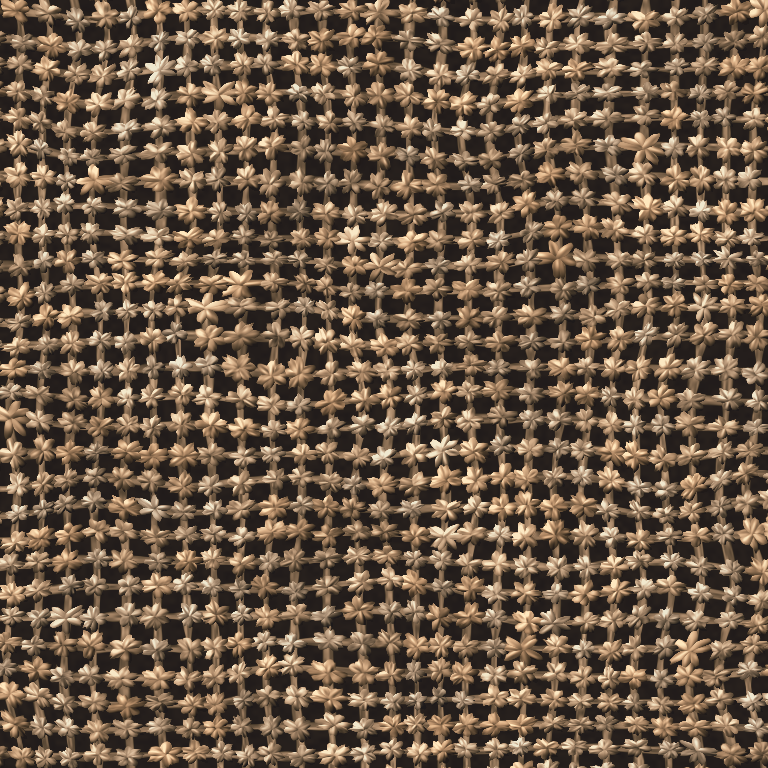
Write a Shadertoy shader that draws this texture.

```glsl
const vec2 REPEATS = vec2(27.0, 28.0);    // knots across and down
const vec2 LIGHT_DIR = vec2(-0.6, 0.8);
const vec2 KNOT_STRETCH = vec2(1.1, 0.93);
const int STRANDS = 7;                    // fibre bundles per knot
const float STRAND_REACH = 0.21;
const vec2 STRAND_SIZE = vec2(0.28, 0.165); // half length, half width
const float THREAD_WIDTH = 0.17;          // half width of the base weave
const float JITTER = 0.2;
const float WARP = 0.7;
const float TUFT_CHANCE = 0.035;
const float EDGE_SOFTNESS = 0.4;
const float HOLE_TONE = 0.01;
const float TAU = 6.28318;
const vec3 RAMP[6] = vec3[6](
    vec3(0.12, 0.10, 0.10), vec3(0.27, 0.22, 0.16), vec3(0.45, 0.36, 0.27),
    vec3(0.65, 0.52, 0.40), vec3(0.84, 0.70, 0.56), vec3(0.97, 0.91, 0.78));

vec2 hash22(vec2 p) {
    vec3 q = fract(p.xyx * vec3(0.1031, 0.1030, 0.0973));
    q += dot(q, q.yzx + 33.33);
    return fract((q.xx + q.yz) * q.zy);
}

float noise(vec2 p) {
    vec2 i = floor(p), f = fract(p);
    f = f * f * (3.0 - 2.0 * f);
    float low = mix(hash22(i).x, hash22(i + vec2(1, 0)).x, f.x);
    float high = mix(hash22(i + vec2(0, 1)).x, hash22(i + 1.0).x, f.x);
    return mix(low, high, f.y);
}

vec3 toneColor(float tone) {
    float level = clamp(tone, 0.0, 1.0) * 5.0;
    vec3 color = RAMP[0];
    for (int i = 1; i < 6; i++)
        color = mix(color, RAMP[i], clamp(level - float(i - 1), 0.0, 1.0));
    return color;
}

// Lays one thread of the base weave over the tone below it.
float addThread(float below, float across, float along, float seed) {
    float width = THREAD_WIDTH * mix(0.6, 1.25, noise(vec2(along * 1.7, seed)));
    float height = 1.0 - across * across / (width * width);
    float fibre = noise(vec2(across * 13.0 + seed * 7.0, along * 3.0));
    float tone = 0.16 + 0.4 * fibre + 0.12 * height;
    return mix(below, tone, smoothstep(0.0, 0.6, height));
}

// Lays the radiating strands of one knot; state holds tone, height and tint.
void addKnot(inout vec3 state, vec2 p, vec2 cell) {
    vec2 rnd = hash22(cell + 17.0);
    vec2 offset = p - cell - 0.5 - JITTER * (hash22(cell + 5.0) - 0.5);
    float tuft = step(1.0 - TUFT_CHANCE, hash22(cell + 71.0).x);
    float size = mix(0.88, 1.12, rnd.x) * (1.0 + 0.35 * tuft);
    vec2 d = offset / (size * KNOT_STRETCH);
    if (dot(d, d) > 0.4) return;

    for (int k = 0; k < STRANDS; k++) {
        vec2 vary = hash22(cell * 3.0 + float(k) * 19.0 + 41.0);
        float angle = (float(k) + 0.9 * vary.x + rnd.y) * TAU / float(STRANDS);
        vec2 dir = vec2(cos(angle), sin(angle));
        vec2 side = vec2(-dir.y, dir.x);
        vec2 q = vec2(dot(d, dir), dot(d, side));

        // Fine fibres run along the strand and fray its tip.
        float fibre = noise(vec2(q.x * 4.0, q.y * 14.0) + vary * 90.0);
        vec2 s = (q - vec2(STRAND_REACH, 0.0)) / STRAND_SIZE;
        s.y *= 1.0 + 0.5 * tuft;
        s.x += (fibre - 0.5) * 0.6 * smoothstep(0.0, 0.8, s.x);
        float height = 1.0 - dot(s, s);
        float lift = height + 0.3 * vary.y * smoothstep(0.0, 0.3, height);

        vec2 slope = dir * s.x * 0.4 + side * s.y * 0.9;
        float tone = 0.5 + 0.3 * dot(slope, LIGHT_DIR) + 0.55 * dot(d, LIGHT_DIR)
                   + 0.65 * (fibre - 0.5) + 0.25 * (height - 0.4)
                   + 0.16 * (vary.y - 0.5) + 0.1 * (rnd.y - 0.5) + 0.1 * tuft;
        float cover = smoothstep(0.0, EDGE_SOFTNESS, lift - state.y);
        state.xz = mix(state.xz, vec2(tone, rnd.x - 0.5), cover);
        state.y = max(state.y, lift);
    }
}

void mainImage(out vec4 fragColor, in vec2 fragCoord) {
    vec2 p = fragCoord / iResolution.xy * REPEATS;

    // Uneven pull of the cloth
    p += WARP * (vec2(noise(p * 0.3), noise(p * 0.3 + 50.0)) - 0.5);
    vec2 cell = floor(p);
    vec2 local = p - cell - 0.5;

    // Dark holes crossed by the base weave
    float base = HOLE_TONE + 0.04 * noise(p * 5.0);
    base = addThread(base, local.y, p.x, cell.y + 31.0);
    base = addThread(base, local.x, p.y, cell.x + 83.0);

    // Knots on every crossing
    vec3 state = vec3(base, 0.0, 0.0);
    for (int y = -1; y <= 1; y++)
        for (int x = -1; x <= 1; x++)
            addKnot(state, p, cell + vec2(x, y));

    // Broad wear and a slight warm or cool tint per knot
    float wear = 0.85 + 0.3 * noise(p * 0.45 + 120.0);
    vec3 tint = 1.0 + state.z * vec3(0.08, 0.0, -0.1);
    fragColor = vec4(toneColor(state.x * wear) * tint, 1.0);
}
```
